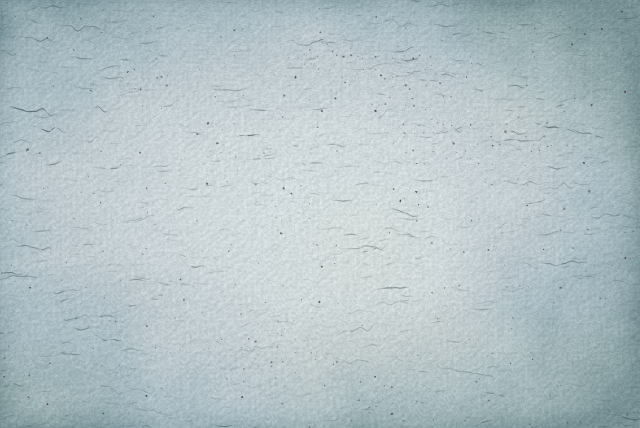
This texture is drawn by a Shadertoy shader. Its source:

```glsl
const vec3 PALE  = vec3(0.825, 0.862, 0.872);
const vec3 LIGHT = vec3(0.810, 0.848, 0.860);
const vec3 MID   = vec3(0.750, 0.795, 0.813);
const vec3 BLUE  = vec3(0.670, 0.742, 0.770);
const vec3 SLATE = vec3(0.600, 0.688, 0.712);
const vec3 DEEP  = vec3(0.460, 0.565, 0.595);
const vec3 CRACK_INK = vec3(0.27, 0.35, 0.37);
const vec3 SPECK_INK = vec3(0.20, 0.18, 0.15);
const vec3 WARM_TINT = vec3(0.008, 0.004, -0.010);

const vec2 GLOW_CENTER = vec2(0.48, 0.52);
const float MOTTLE = 0.42;         // strength of the cloudy stains
const float EDGE_WIDTH = 0.025;
const float EDGE_DARK = 0.14;
const float GRAIN = 0.075;         // fine paper tooth
const float RELIEF = 0.055;        // coarser lit bumps
const vec2 LONG_CELL = vec2(0.125, 0.060);
const vec2 SHORT_CELL = vec2(0.055, 0.028);
const float CRACK_HALF_WIDTH = 0.0010;
const float SPECK_CELL = 0.045;

float hash(vec2 p) {
    return fract(sin(dot(p, vec2(127.1, 311.7))) * 43758.5453);
}

float noise(vec2 p) {
    vec2 i = floor(p), f = fract(p);
    f = f * f * (3.0 - 2.0 * f);
    return mix(mix(hash(i), hash(i + vec2(1, 0)), f.x),
               mix(hash(i + vec2(0, 1)), hash(i + vec2(1, 1)), f.x), f.y);
}

float fbm(vec2 p) {
    float sum = 0.0, amp = 0.5;
    for (int i = 0; i < 5; i++) {
        sum += amp * noise(p);
        p = mat2(1.6, 1.2, -1.2, 1.6) * p + 7.3;
        amp *= 0.5;
    }
    return sum;
}

// Tone by distance from the glow
vec3 paperColor(float r) {
    vec3 c = mix(PALE, LIGHT, smoothstep(0.0, 0.42, r));
    c = mix(c, MID, clamp((r - 0.42) / 0.30, 0.0, 1.0));
    c = mix(c, BLUE, clamp((r - 0.72) / 0.23, 0.0, 1.0));
    c = mix(c, SLATE, clamp((r - 0.95) / 0.17, 0.0, 1.0));
    return mix(c, DEEP, clamp((r - 1.12) / 0.28, 0.0, 1.0));
}

// Thin, tapered, nearly level wrinkles, one per cell
float cracks(vec2 p, vec2 cell, float density, float seed, float px) {
    float ink = 0.0;
    vec2 home = floor(p / cell);
    for (int j = -1; j <= 1; j++)
    for (int i = -1; i <= 1; i++) {
        vec2 id = home + vec2(i, j);
        vec2 key = id + seed;
        if (hash(key + 3.7) > density) continue;
        vec2 d = p - (id + vec2(hash(key), hash(key + 19.1))) * cell;
        float halfLength = cell.x * mix(0.2, 0.72, hash(key + 41.3));
        float along = d.x / halfLength;
        if (abs(along) > 1.0) continue;
        float slope = mix(-0.22, 0.26, hash(key + 57.9));
        float wobble = (noise(vec2(d.x * 55.0, hash(key + 5.3) * 90.0)) - 0.5) * cell.y * 0.28;
        float dist = abs(d.y - slope * d.x - wobble);
        float taper = 1.0 - along * along;
        float width = CRACK_HALF_WIDTH * mix(0.4, 1.0, taper);
        float line = 1.0 - smoothstep(max(width - px, 0.0), width + px, dist);
        float breaks = smoothstep(0.15, 0.6, noise(p * 75.0 + seed));
        float strength = mix(0.15, 0.85, pow(hash(key + 71.7), 2.0));
        ink = max(ink, line * taper * breaks * strength);
    }
    return ink;
}

// Small ragged dirt spots, gathered in a few places
float specks(vec2 p, float cell, float density, float px) {
    vec2 id = floor(p / cell);
    if (hash(id + 8.1) > density) return 0.0;
    vec2 center = (id + mix(vec2(0.2), vec2(0.8), vec2(hash(id + 2.9), hash(id + 6.5)))) * cell;
    float radius = mix(0.0006, 0.0026, pow(hash(id + 13.3), 3.0));
    float dist = length(p - center) + (noise(p * 420.0) - 0.5) * radius;
    return (1.0 - smoothstep(radius - px, radius + px, dist)) * mix(0.35, 0.95, hash(id + 23.1));
}

void mainImage(out vec4 fragColor, in vec2 fragCoord) {
    vec2 uv = fragCoord / iResolution.xy;
    vec2 p = fragCoord / iResolution.y;
    float px = 0.8 / iResolution.y;

    // Vignette with cloudy stains and a worn border
    float r = length((uv - GLOW_CENTER) * 2.0);
    float cloud = fbm(p * 3.2 + 4.0) - 0.485;
    float stain = fbm(p * vec2(11.0, 15.0) + 31.0) - 0.485;
    vec2 border = min(uv, 1.0 - uv) * vec2(iResolution.x / iResolution.y, 1.0);
    r += MOTTLE * (cloud + 0.45 * stain) * (0.45 + 0.55 * r);
    r += EDGE_DARK * exp(-min(border.x, border.y) / EDGE_WIDTH);
    vec3 color = paperColor(r);
    color += WARM_TINT * smoothstep(0.4, 0.65, noise(p * 2.3 + 12.0));

    // Paper tooth, lit from the upper left
    float tooth = noise(p * 330.0) - 0.5;
    vec2 bump = p * vec2(125.0, 150.0);
    float relief = noise(bump) - noise(bump + vec2(-0.45, 0.45));
    color += GRAIN * tooth + RELIEF * relief;

    // Wrinkles
    float patches = smoothstep(0.25, 0.7, noise(p * 4.5 + 51.0));
    float wrinkle = cracks(p, LONG_CELL, 0.55, 11.0, px);
    wrinkle = max(wrinkle, cracks(p, SHORT_CELL, 0.55, 83.0, px) * 0.65);
    color = mix(color, CRACK_INK, wrinkle * mix(0.4, 1.0, patches));

    // Dirt
    float clump = smoothstep(0.66, 0.86, noise(p * 6.0 + 77.0));
    float dirt = specks(p, SPECK_CELL, 0.28, px);
    dirt = max(dirt, specks(p + 3.0, SPECK_CELL * 0.35, 0.03 + 0.30 * clump, px) * 0.8);
    color = mix(color, SPECK_INK, dirt);

    fragColor = vec4(clamp(color, 0.0, 1.0), 1.0);
}
```
